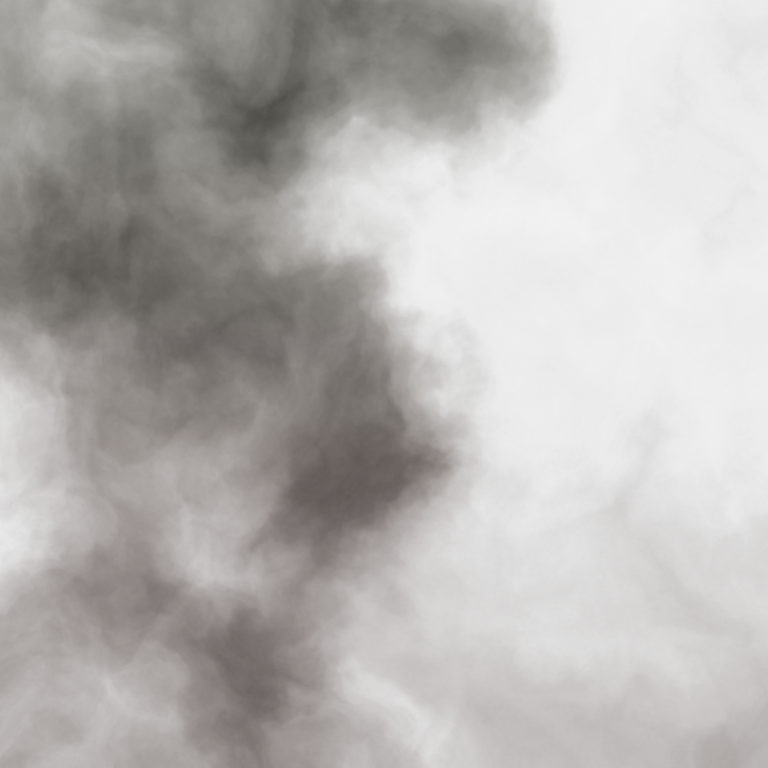
This texture is drawn by a Shadertoy shader. Its source:

```glsl
// Soft grey storm clouds: a luminous bank on the right, smoky belts on the left.
// Broad masses are drawn in domain-warped space, then layered with fractal
// gradient noise and coloured by a slightly warm grey ramp.

const float TAU = 6.2831853;

// Sine-free hash giving a vector in -1..1
vec2 hash22(vec2 cell) {
    vec3 q = fract(cell.xyx * vec3(0.1031, 0.1030, 0.0973));
    q += dot(q, q.yzx + 33.33);
    return fract((q.xx + q.yz) * q.zy) * 2.0 - 1.0;
}

float gradientNoise(vec2 p) {
    vec2 cell = floor(p), f = fract(p);
    vec2 u = f * f * f * (f * (f * 6.0 - 15.0) + 10.0);
    float a = dot(hash22(cell), f);
    float b = dot(hash22(cell + vec2(1, 0)), f - vec2(1, 0));
    float c = dot(hash22(cell + vec2(0, 1)), f - vec2(0, 1));
    float d = dot(hash22(cell + vec2(1, 1)), f - vec2(1, 1));
    return mix(mix(a, b, u.x), mix(c, d, u.x), u.y);
}

float fbm(vec2 p, float gain) {
    const mat2 TURN = mat2(1.6, 1.2, -1.2, 1.6);
    float sum = 0.0, amplitude = 1.0;
    for (int i = 0; i < 6; i++) {
        sum += amplitude * gradientNoise(p);
        p = TURN * p + 17.3;
        amplitude *= gain;
    }
    return sum;
}

vec2 warp(vec2 p, float scale, float amount) {
    vec2 q = p * scale;
    return p + amount * vec2(fbm(q + 3.7, 0.5), fbm(q + 41.2, 0.5));
}

// Gaussian falloff around the segment a-b
float belt(vec2 p, vec2 a, vec2 b, float radius) {
    vec2 ab = b - a;
    float along = clamp(dot(p - a, ab) / dot(ab, ab), 0.0, 1.0);
    float d = length(p - a - ab * along) / radius;
    return exp(-d * d);
}

float puff(vec2 p, vec2 center, vec2 radius) {
    vec2 d = (p - center) / radius;
    return exp(-dot(d, d));
}

// Coverage of the bright bank, whose edge swings left and right with height
float brightBank(vec2 p) {
    float edge = 0.53 + 0.08 * cos(TAU * (p.y - 0.4) / 0.5);
    return smoothstep(-0.12, 0.17, p.x - edge);
}

// Overlapping smoke belts, combined so that joints do not double up
float darkSmoke(vec2 p) {
    float clear = 1.0;
    clear *= 1.0 - 0.80 * belt(p, vec2(-0.05, 0.70), vec2(0.24, 0.62), 0.13);
    clear *= 1.0 - 0.65 * belt(p, vec2(0.24, 0.62), vec2(0.52, 0.36), 0.13);
    clear *= 1.0 - 0.70 * belt(p, vec2(0.54, 0.35), vec2(0.36, 0.08), 0.09);
    clear *= 1.0 - 0.75 * belt(p, vec2(0.30, 0.88), vec2(0.62, 1.02), 0.14);
    clear *= 1.0 - 0.55 * belt(p, vec2(0.16, 0.20), vec2(0.36, 0.10), 0.10);
    return 1.0 - clear;
}

vec3 cloudColor(float tone, float height) {
    vec3 warmShade = vec3(0.016, -0.012, -0.022);
    vec3 oliveShade = vec3(0.006, 0.0, -0.020);
    vec3 shade = mix(warmShade, oliveShade, smoothstep(0.3, 0.9, height));
    return tone + shade * smoothstep(0.95, 0.55, tone);
}

void mainImage(out vec4 fragColor, in vec2 fragCoord) {
    vec2 uv = fragCoord / iResolution.xy;

    // Large curls first, then small ragged ones
    vec2 p = warp(warp(uv, 3.2, 0.17), 9.0, 0.035);

    // Broad masses of light and smoke
    float bank = brightBank(p);
    float bankTone = mix(0.79, 0.945, smoothstep(0.0, 0.6, p.y));
    bankTone -= 0.10 * puff(p, vec2(1.0, 0.0), vec2(0.25, 0.14));
    float tone = mix(0.685, bankTone, bank);
    tone -= 0.31 * darkSmoke(p) * (1.0 - 0.85 * bank);

    // Pale openings among the smoke
    tone += 0.14 * puff(p, vec2(-0.02, 0.36), vec2(0.13, 0.17));
    tone += 0.16 * puff(p, vec2(0.36, 0.27), vec2(0.10, 0.06));
    tone += 0.12 * puff(p, vec2(0.50, 0.02), vec2(0.08, 0.08));
    tone += 0.10 * puff(p, vec2(0.40, 0.70), vec2(0.11, 0.12));

    // Billows, fainter inside the luminous bank
    float billows = fbm(p * 4.5 + 8.1, 0.5);
    float wisps = fbm(warp(uv, 6.0, 0.12) * 10.0 + 60.0, 0.52);
    tone += mix(0.20, 0.10, bank) * billows + mix(0.075, 0.03, bank) * wisps;

    // Fine grain and a soft ceiling on the highlights
    tone += 0.010 * gradientNoise(uv * 190.0);
    tone -= 0.6 * max(tone - 0.92, 0.0);
    tone = clamp(tone, 0.31, 0.96);

    fragColor = vec4(cloudColor(tone, uv.y), 1.0);
}
```
